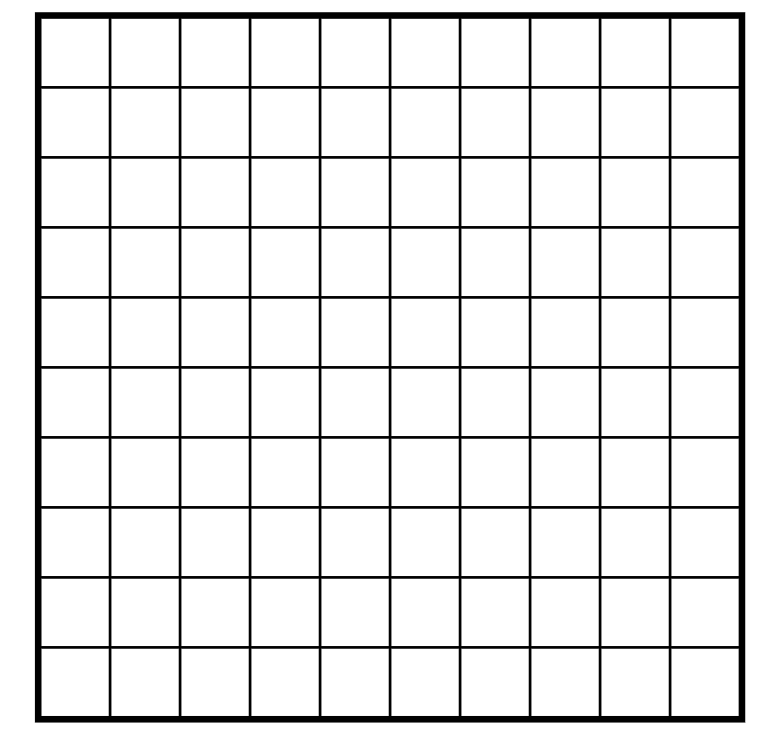
A WebGL 2 fragment shader for this pattern:

```glsl
#version 300 es
precision highp float;

uniform vec2 u_resolution;
out vec4 fragColor;

// Lengths are fractions of the canvas height
#define CELLS 10.0
#define CELL_SIZE 0.09563
#define LINE_WIDTH 0.0037
#define FRAME_WIDTH 0.0090
#define FRAME_HALF 0.4852
#define GRID_CENTER vec2(0.0083, -0.0019)
#define PAPER vec3(1.0)
#define INK vec3(0.005)

// Signed distance to an axis-aligned square
float squareDistance(vec2 p, float halfSize) {
    vec2 d = abs(p) - halfSize;
    return length(max(d, 0.0)) + min(max(d.x, d.y), 0.0);
}

// Signed distance to the nearest ruled line
float ruledDistance(vec2 p) {
    vec2 cell = p / CELL_SIZE + 0.5 * CELLS;
    vec2 offset = abs(fract(cell + 0.5) - 0.5) * CELL_SIZE;
    return min(offset.x, offset.y) - 0.5 * LINE_WIDTH;
}

// Share of a pixel covered by a shape
float coverage(float d, float pixel) {
    return clamp(0.5 - d / pixel, 0.0, 1.0);
}

void main() {
    float pixel = 1.0 / u_resolution.y;
    vec2 p = (gl_FragCoord.xy - 0.5 * u_resolution) * pixel - GRID_CENTER;

    // Thick frame: the outer square with its inside removed
    float outer = squareDistance(p, FRAME_HALF);
    float frame = max(outer, -squareDistance(p, FRAME_HALF - FRAME_WIDTH));

    // Thin lines, kept within the frame
    float ruled = max(ruledDistance(p), outer);

    float ink = coverage(min(frame, ruled), pixel);
    fragColor = vec4(mix(PAPER, INK, ink), 1.0);
}
```
